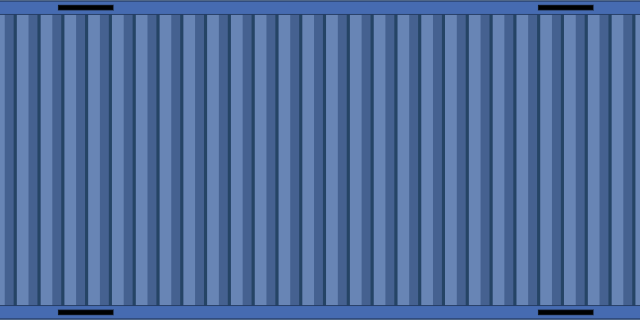
Write a Shadertoy shader that draws this texture.

```glsl
// Lengths are in canvas heights; the canvas is 2 wide and 1 high.
const float RIB_PERIOD   = 0.07435;
const float RIB_START    = 0.0523;   // left edge of one lit face
const float LIT_SHARE    = 0.495;    // parts of one rib period
const float SHADOW_SHARE = 0.130;

const float RAIL_OUTER = 0.0036;     // distances from the nearest canvas edge
const float RAIL_INNER = 0.0450;
const float LINE_HALF  = 0.0014;
const float RIM_WIDTH  = 0.0024;

const float SLOT_MIDDLE  = 1.018;    // axis between the two slot columns
const float SLOT_OFFSET  = 0.750;
const float SLOT_DEPTH   = 0.0238;
const vec2  SLOT_HALF    = vec2(0.0870, 0.0088);
const float SLOT_BORDER  = 0.0022;

const vec3 LIT_FACE    = vec3(0.408, 0.522, 0.710);
const vec3 SIDE_FACE   = vec3(0.270, 0.380, 0.565);
const vec3 SHADOW      = vec3(0.145, 0.265, 0.395);
const vec3 RAIL        = vec3(0.275, 0.420, 0.695);
const vec3 RAIL_LINE   = vec3(0.130, 0.220, 0.370);
const vec3 RIM         = vec3(0.420, 0.490, 0.570);
const vec3 SLOT_EDGE   = vec3(0.090, 0.130, 0.190);
const vec3 SLOT_HOLE   = vec3(0.000, 0.002, 0.005);

// Smoothed coverage of a signed distance, negative inside
float cover(float dist) {
    return clamp(0.5 - dist * iResolution.y, 0.0, 1.0);
}

// Signed distance to a repeating band, given in shares of the rib period
float ribBand(float x, float from, float to) {
    float center = RIB_START + 0.5 * (from + to) * RIB_PERIOD;
    float local = mod(x - center + 0.5 * RIB_PERIOD, RIB_PERIOD) - 0.5 * RIB_PERIOD;
    return abs(local) - 0.5 * (to - from) * RIB_PERIOD;
}

float boxDistance(vec2 p, vec2 halfSize) {
    vec2 q = abs(p) - halfSize;
    return length(max(q, 0.0)) + min(max(q.x, q.y), 0.0);
}

vec3 corrugation(float x) {
    vec3 color = mix(LIT_FACE, SIDE_FACE, cover(ribBand(x, LIT_SHARE, 1.0)));
    return mix(color, SHADOW, cover(ribBand(x, 1.0 - SHADOW_SHARE, 1.0)));
}

void mainImage(out vec4 fragColor, in vec2 fragCoord) {
    vec2 p = fragCoord / iResolution.xy * vec2(2.0, 1.0);
    float edge = min(p.y, 1.0 - p.y);

    // Ribbed panel between two mirrored rails
    vec3 color = corrugation(p.x);
    color = mix(color, RAIL, cover(edge - RAIL_INNER));
    color = mix(color, RIM, cover(edge - RIM_WIDTH));

    // Rail outlines
    float line = min(abs(edge - RAIL_OUTER), abs(edge - RAIL_INNER)) - LINE_HALF;
    color = mix(color, RAIL_LINE, cover(line));

    // Slots, mirrored about both axes
    vec2 slotPos = vec2(abs(p.x - SLOT_MIDDLE) - SLOT_OFFSET, edge - SLOT_DEPTH);
    float slot = boxDistance(slotPos, SLOT_HALF);
    color = mix(color, SLOT_EDGE, cover(slot));
    color = mix(color, SLOT_HOLE, cover(slot + SLOT_BORDER));

    fragColor = vec4(color, 1.0);
}
```
